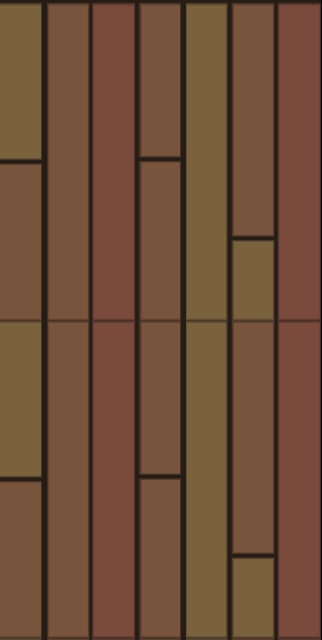
Give the GLSL for this texture, as a Shadertoy shader.

```glsl
// Flat wooden planks: seven upright boards, stacked in two identical tiles.
// Each board takes a tone from a small layout; uneven gaps, butt joints and
// the tile seam are dark lines with shaded flanks, drawn from distances.

const vec3 BROWN = vec3(0.473, 0.329, 0.234);
const vec3 RED   = vec3(0.478, 0.293, 0.235);
const vec3 OLIVE = vec3(0.477, 0.383, 0.245);
const vec3 GAP_COLOR = vec3(0.145, 0.108, 0.085);
const vec3 EDGE_COLOR = vec3(0.03, 0.02, 0.02);

const int   BOARDS = 7;
const float BOARD_PITCH = 0.1439;   // fraction of canvas width
const float BOARD_SHIFT = 0.0064;   // first gap lies left of the canvas
const float EDGE_WIDTH  = 0.0036;   // dark right border
const float TILE_HEIGHT = 0.4961;   // fraction of canvas height
const float TILE_TOP    = 0.0052;
const float JOINT_CORE  = 0.0018;   // fractions of canvas height
const float JOINT_SOFT  = 0.0042;
const float SEAM_CORE   = 0.0006;
const float SEAM_SOFT   = 0.0036;
const float SEAM_DEPTH  = 0.55;
const float RIM_CENTER  = 0.0018;
const float RIM_CORE    = 0.0018;

// Layout per board: tones above and below the joint (0 brown, 1 red, 2 olive),
// and joint depth within the tile (values over 1 mean an unbroken board).
const int UPPER_TONE[BOARDS] = int[](2, 0, 1, 0, 2, 0, 1);
const int LOWER_TONE[BOARDS] = int[](0, 0, 1, 0, 2, 2, 1);
const float JOINT[BOARDS] = float[](0.499, 9.0, 9.0, 0.491, 9.0, 0.740, 9.0);

// Per gap from left to right: half width of the solid core, then the
// widths of its left and right flanks.
const float GAP_CORE[BOARDS + 1] =
    float[](0.0000, 0.0068, 0.0020, 0.0038, 0.0068, 0.0040, 0.0030, 0.0020);
const float FLANK_LEFT[BOARDS + 1] =
    float[](0.0080, 0.0050, 0.0080, 0.0075, 0.0045, 0.0090, 0.0080, 0.0080);
const float FLANK_RIGHT[BOARDS + 1] =
    float[](0.0080, 0.0085, 0.0090, 0.0125, 0.0045, 0.0110, 0.0090, 0.0080);

vec3 boardColor(int tone) {
    return tone == 0 ? BROWN : (tone == 1 ? RED : OLIVE);
}

// Coverage of a line with a solid core and a ramp at least a pixel wide.
float softLine(float dist, float core, float soft, float pixel) {
    return 1.0 - clamp((abs(dist) - core) / max(soft, pixel), 0.0, 1.0);
}

void mainImage(out vec4 fragColor, in vec2 fragCoord) {
    vec2 uv = fragCoord / iResolution.xy;
    vec2 pixel = 1.0 / iResolution.xy;
    float depth = 1.0 - uv.y;

    // Board column and position down the tile
    float column = (uv.x + BOARD_SHIFT) / BOARD_PITCH;
    int board = clamp(int(floor(column)), 0, BOARDS - 1);
    float tileY = (depth - TILE_TOP) / TILE_HEIGHT;
    float along = fract(tileY);

    // Board tone on either side of its joint
    float jointDist = (along - JOINT[board]) * TILE_HEIGHT;
    float below = smoothstep(-pixel.y, pixel.y, jointDist);
    vec3 color = mix(boardColor(UPPER_TONE[board]),
                     boardColor(LOWER_TONE[board]), below);

    // Upright gaps
    float nearestGap = floor(column + 0.5);
    int gap = clamp(int(nearestGap), 0, BOARDS);
    float gapDist = (column - nearestGap) * BOARD_PITCH;
    float flank = gapDist < 0.0 ? FLANK_LEFT[gap] : FLANK_RIGHT[gap];
    float dark = softLine(gapDist, GAP_CORE[gap], flank, pixel.x);

    // Butt joints, thin tile seam and top rim
    dark = max(dark, softLine(jointDist, JOINT_CORE, JOINT_SOFT, pixel.y));
    float seamDist = (tileY - floor(tileY + 0.5)) * TILE_HEIGHT;
    dark = max(dark, SEAM_DEPTH * softLine(seamDist, SEAM_CORE, SEAM_SOFT, pixel.y));
    dark = max(dark, softLine(depth - RIM_CENTER, RIM_CORE, JOINT_SOFT, pixel.y));
    color = mix(color, GAP_COLOR, dark);

    // Right border
    float edge = smoothstep(-0.5, 0.5, (uv.x - 1.0 + EDGE_WIDTH) / pixel.x);
    fragColor = vec4(mix(color, EDGE_COLOR, edge), 1.0);
}
```
